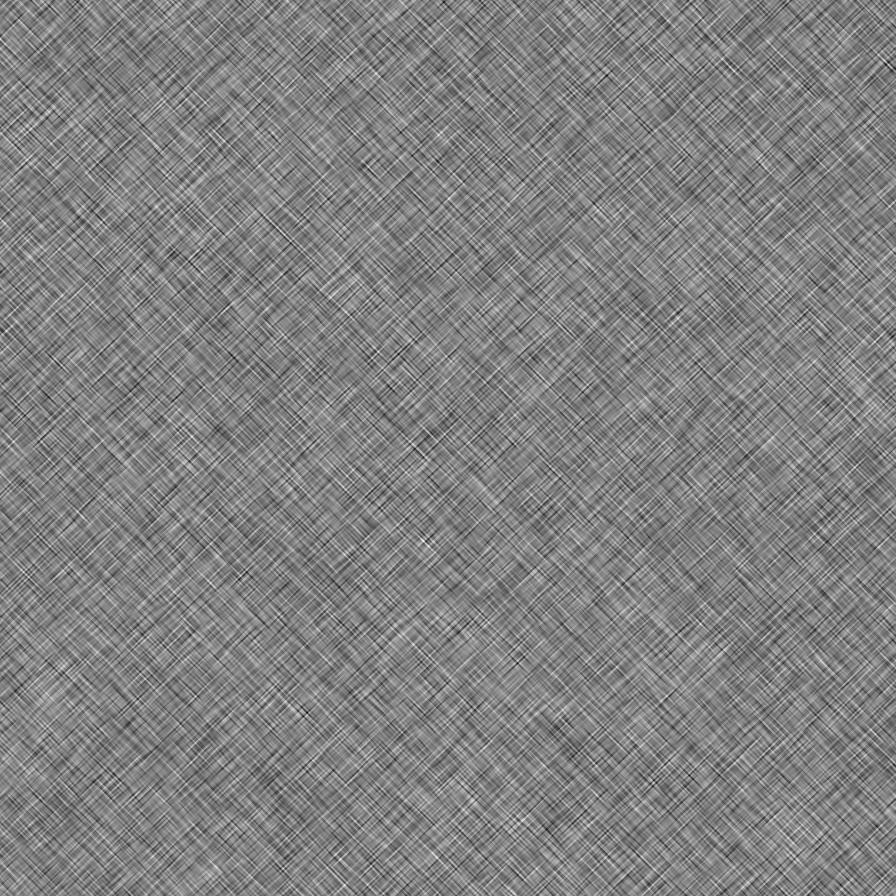
This texture is drawn by a Shadertoy shader. Its source:

```glsl
// Grey crosshatched cloth: short, fine light and dark strokes in two diagonal
// directions. Each direction sums two layers of streak noise in thin rows; every
// row is contrasted with its neighbour, which keeps the overall tone even.

#define BASE_GREY 0.504
#define STROKE_CONTRAST 0.154
#define BLOTCH_CONTRAST 0.015
#define ROW_OPPOSITION 0.38
#define RISING_ANGLE 43.0
#define FALLING_ANGLE -46.0
#define ANGLE_SPREAD 1.5
#define FINE_ROWS 510.0
#define BROAD_ROWS 430.0
#define LONG_STROKES 30.0
#define SHORT_STROKES 58.0
#define SHORT_WEIGHT 0.7

// Integer hash of a cell, from 0 to 1
float hash(ivec2 cell, int seed) {
    uvec2 q = uvec2(cell) * uvec2(1597334673u, 3812015801u);
    uint n = q.x ^ q.y ^ (uint(seed) * 2798796415u);
    n = (n ^ (n >> 16)) * 2146121005u;
    n = (n ^ (n >> 15)) * 2221713035u;
    n ^= n >> 16;
    return float(n >> 8) / 16777216.0;
}

// Stroke tone from -1 to 1: mostly faint, now and then strong
float strokeTone(ivec2 cell, int seed) {
    float h = 2.0 * hash(cell, seed) - 1.0;
    return h * (0.3 + 0.7 * h * h);
}

// Tone along one row, whose strokes start at a random offset
float rowTone(float along, int row, int seed) {
    along += 37.0 * hash(ivec2(row, 7), seed + 50);
    int cell = int(floor(along));
    return mix(strokeTone(ivec2(cell, row), seed),
               strokeTone(ivec2(cell + 1, row), seed),
               smoothstep(0.0, 1.0, fract(along)));
}

// One layer of parallel strokes, with row edges softened over a pixel
float strokes(vec2 p, float degrees, float rows, float cells, int seed) {
    float a = radians(degrees);
    vec2 dir = vec2(cos(a), sin(a));
    float along = dot(p, dir) * cells;
    float across = dot(p, vec2(-dir.y, dir.x)) * rows;
    int row = int(floor(across));
    float soft = min(1.0, 0.9 * rows / iResolution.y);
    float blend = clamp((fract(across) - 0.5) / soft + 0.5, 0.0, 1.0);

    // Each row minus part of the next one
    float first = rowTone(along, row, seed);
    float second = rowTone(along, row + 1, seed);
    float third = rowTone(along, row + 2, seed);
    return mix(first - ROW_OPPOSITION * second, second - ROW_OPPOSITION * third, blend);
}

// Long fine strokes plus short broader ones near the same direction
float hatching(vec2 p, float degrees, int seed) {
    float fine = strokes(p, degrees + ANGLE_SPREAD, FINE_ROWS, LONG_STROKES, seed);
    float broad = strokes(p, degrees - ANGLE_SPREAD, BROAD_ROWS, SHORT_STROKES, seed + 1);
    return fine + SHORT_WEIGHT * broad;
}

// Smooth value noise from -1 to 1
float blotches(vec2 p) {
    ivec2 c = ivec2(floor(p));
    vec2 f = smoothstep(0.0, 1.0, fract(p));
    float low = mix(hash(c, 90), hash(c + ivec2(1, 0), 90), f.x);
    float high = mix(hash(c + ivec2(0, 1), 90), hash(c + ivec2(1, 1), 90), f.x);
    return 2.0 * mix(low, high, f.y) - 1.0;
}

void mainImage(out vec4 fragColor, in vec2 fragCoord) {
    vec2 p = fragCoord / iResolution.y;

    // Both hatching directions
    float weave = hatching(p, RISING_ANGLE, 11) + hatching(p, FALLING_ANGLE, 23);

    // Faint blotches on a diagonal grid, in line with the strokes
    vec2 diagonal = vec2(p.x + p.y, p.y - p.x) * 0.7071;
    float tone = blotches(diagonal * 16.0);

    float grey = BASE_GREY + STROKE_CONTRAST * weave + BLOTCH_CONTRAST * tone;
    fragColor = vec4(vec3(clamp(grey, 0.0, 1.0)), 1.0);
}
```
